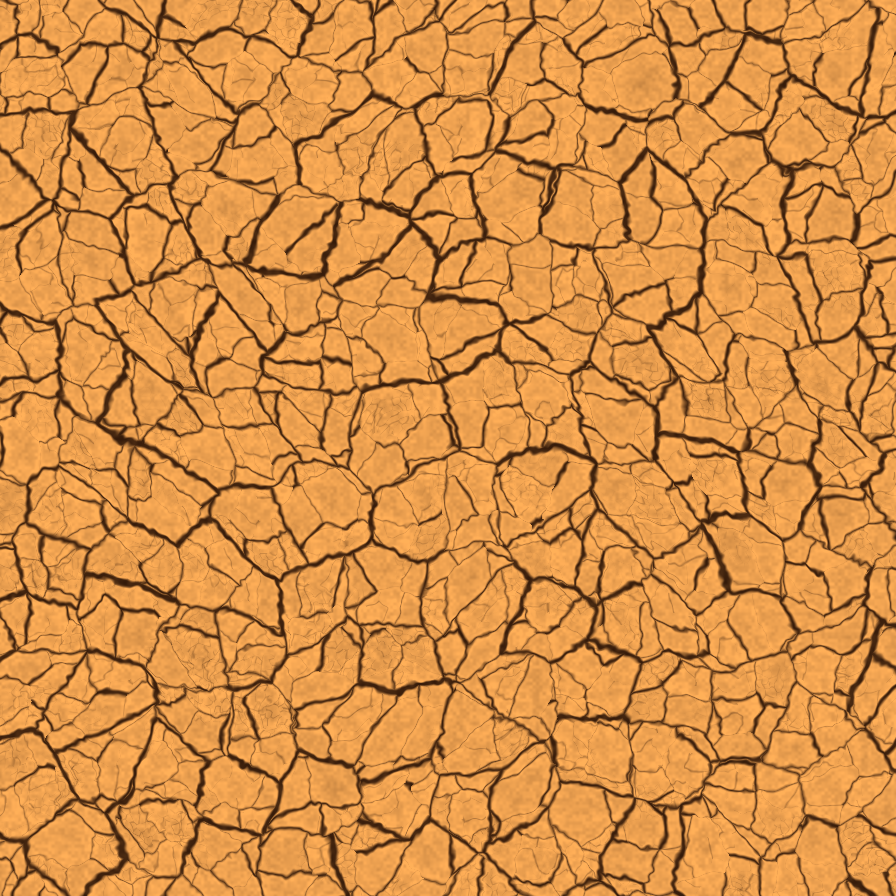
Write a three.js fragment shader that draws this texture.

```glsl
// Sun-baked ochre clay, split into plates by dark branching cracks.
varying vec2 vUv;

vec2 hash2(vec2 c) {
  return fract(sin(vec2(dot(c, vec2(127.1, 311.7)), dot(c, vec2(269.5, 183.3)))) * 43758.5453);
}

// Smooth value noise for grit and ragged rims
float grit(vec2 p) {
  vec2 c = floor(p);
  vec2 f = fract(p);
  f = f * f * (3.0 - 2.0 * f);
  float low = mix(hash2(c).x, hash2(c + vec2(1.0, 0.0)).x, f.x);
  float high = mix(hash2(c + vec2(0.0, 1.0)).x, hash2(c + vec2(1.0)).x, f.x);
  return mix(low, high, f.y);
}

vec2 seed(vec2 cell) {
  return 0.08 + 0.84 * hash2(cell);
}

// Cellular plates: x = distance to the crack rim in canvas units, yz = plate key.
// Every pair of plates shares one random gap; a negative gap closes the crack.
vec3 plates(vec2 p, float scale, float minGap, float maxGap) {
  p *= scale;
  vec2 home = floor(p);
  vec2 nearest = home;
  vec2 toNearest = vec2(8.0);
  for (int y = -1; y <= 1; y++) {
    for (int x = -1; x <= 1; x++) {
      vec2 cell = home + vec2(float(x), float(y));
      vec2 toSeed = cell + seed(cell) - p;
      if (dot(toSeed, toSeed) < dot(toNearest, toNearest)) {
        toNearest = toSeed;
        nearest = cell;
      }
    }
  }
  float rim = 8.0;
  for (int y = -2; y <= 2; y++) {
    for (int x = -2; x <= 2; x++) {
      vec2 cell = nearest + vec2(float(x), float(y));
      vec2 toSeed = cell + seed(cell) - p;
      vec2 across = toSeed - toNearest;
      if (dot(across, across) > 0.0001) {
        float border = dot(0.5 * (toSeed + toNearest), normalize(across)) / scale;
        float gap = mix(minGap, maxGap, hash2(nearest + cell + 0.37).y);
        rim = min(rim, border - gap);
      }
    }
  }
  return vec3(rim, nearest);
}

// Layered sines bend the cracks, fine noise frays them
vec2 bend(vec2 p) {
  p += 0.016 * sin(p.yx * vec2(9.0, 11.0) + vec2(1.3, 4.1));
  p += 0.005 * sin(p.yx * vec2(37.0, 43.0) + p * 19.0);
  p += 0.0018 * sin(p.yx * vec2(113.0, 127.0) + p * 71.0);
  vec2 fray = vec2(grit(p * 150.0), grit(p * 150.0 + 53.0)) - 0.5;
  return p + 0.0045 * fray;
}

void main() {
  vec2 p = bend(vUv);

  // Large plates, each broken again by its own set of smaller cracks
  vec3 slab = plates(p, 12.5, 0.0002, 0.0031);
  vec3 piece = plates(p + 9.0 * hash2(slab.yz), 20.0, -0.0016, 0.0022);
  vec2 pieceHash = hash2(piece.yz + slab.yz * 3.0);
  float crack = 1.0 - smoothstep(-0.0018, 0.0022, min(slab.x, piece.x));

  // Hairlines and pitted crust on some pieces only
  float hairline = plates(p + 5.0 * pieceHash, 44.0, -0.0025, 0.0007).x;
  float hair = (1.0 - smoothstep(-0.001, 0.0018, hairline)) * step(0.55, pieceHash.x);
  float pitRim = plates(p, 125.0, -0.0012, 0.0004).x;
  float pits = (1.0 - smoothstep(-0.0004, 0.0014, pitRim))
    * smoothstep(0.5, 0.8, pieceHash.y) * smoothstep(0.3, 0.65, grit(vUv * 28.0));

  // Surface tone: grit, plate shade, dusky middles and pale rims
  float inside = min(slab.x, piece.x);
  float tone = 0.96 + 0.14 * (grit(vUv * 270.0) - 0.5) + 0.09 * (grit(vUv * 115.0) - 0.5);
  tone += 0.05 * (pieceHash.x - 0.5);
  tone -= 0.08 * smoothstep(0.009, 0.022, inside) * grit(vUv * 40.0);
  tone += 0.04 * smoothstep(0.001, 0.003, inside) * (1.0 - smoothstep(0.003, 0.007, inside));
  tone -= 0.3 * hair + 0.2 * pits;
  tone = mix(min(tone, 1.05), 0.05 + 0.12 * grit(vUv * 200.0), crack);

  vec3 crackBrown = vec3(0.16, 0.07, 0.02);
  vec3 sunlitOchre = vec3(0.97, 0.66, 0.33);
  gl_FragColor = vec4(mix(crackBrown, sunlitOchre, tone), 1.0);
}
```
